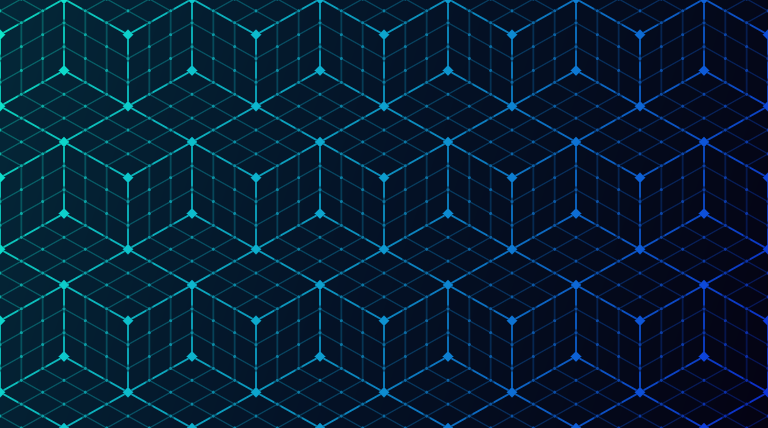
This pattern is drawn by a WebGL 1 fragment shader. Its source:

```glsl
precision highp float;

uniform vec2 u_resolution;

// Signed offset from the nearest multiple of a step
float offsetFrom(float value, float spacing) {
  return value - spacing * floor(value / spacing + 0.5);
}

// Share of a pixel covered by a line, so thin lines keep their weight
float lineCover(float dist, float halfWidth, float pixel) {
  float halfPixel = 0.5 * pixel;
  return max(0.0, min(dist + halfWidth, halfPixel) - max(dist - halfWidth, -halfPixel)) / pixel;
}

float fillCover(float dist, float pixel) {
  return clamp(0.5 - dist / pixel, 0.0, 1.0);
}

// Edge strokes thin out around the points at each third
float dashes(float along) {
  float gap = abs(offsetFrom(3.0 * along, 1.0));
  return mix(0.5, 1.0, smoothstep(0.1, 0.2, gap));
}

// Offset from the nearest lattice node, with the slant undone
vec2 nodeOffset(float across, float depth, float spacing) {
  float dx = offsetFrom(across, spacing);
  float dy = offsetFrom(depth, spacing) + 0.5 * dx;
  return vec2(dx, dy * 1.117);
}

vec3 threeStops(vec3 a, vec3 b, vec3 c, float t) {
  return t < 0.5 ? mix(a, b, 2.0 * t) : mix(b, c, 2.0 * t - 1.0);
}

void main() {
  // Twelve half cubes across; one vertical unit is one cube edge
  float pixel = 12.0 / u_resolution.x;
  vec2 p = gl_FragCoord.xy * pixel;
  vec2 uv = gl_FragCoord.xy / u_resolution;

  // Mirrored columns turn slanted edges into level lines
  float across = abs(mod(p.x, 2.0) - 1.0);
  float drop = -0.895 * p.y;
  float depth = drop - 0.5 * across;
  float rise = drop + 0.5 * across;

  // Upright faces alternate with a band of flat rhombi
  bool upright = mod(depth, 2.0) < 1.0;
  float crossing = upright ? across : rise;
  float crossScale = upright ? 1.0 : 0.975;
  float crossAlong = upright ? depth : across;

  // Teal to blue, falling towards the lower right
  float shade = clamp(0.86 * uv.x + 0.16 * (1.0 - uv.y), 0.0, 1.0);
  vec3 ground = threeStops(vec3(0.015, 0.155, 0.22), vec3(0.015, 0.07, 0.15),
                           vec3(0.015, 0.012, 0.075), shade);
  vec3 glow = threeStops(vec3(0.05, 0.91, 0.79), vec3(0.05, 0.61, 0.81),
                         vec3(0.05, 0.20, 0.86), shade);

  // Fine grid, three divisions per face
  float third = 1.0 / 3.0;
  float fineDepth = lineCover(abs(offsetFrom(depth, third)) * 0.975, 0.010, pixel);
  float fineCross = lineCover(abs(offsetFrom(crossing, third)) * crossScale,
                              upright ? 0.014 : 0.010, pixel);
  float ink = 0.34 * max(fineDepth, fineCross * (upright ? 0.8 : 1.0));

  // Cube edges
  float edgeDepth = lineCover(abs(offsetFrom(depth, 1.0)) * 0.975, 0.0145, pixel);
  float edgeCross = lineCover(abs(offsetFrom(crossing, 1.0)) * crossScale, 0.0145, pixel);
  ink = max(ink, 0.9 * edgeDepth * dashes(across));
  ink = max(ink, 0.9 * edgeCross * dashes(crossAlong));

  // Round dots on the grid, diamonds on the cube corners
  float dotDist = length(nodeOffset(across, depth, third)) - 0.024;
  vec2 corner = abs(nodeOffset(across, depth, 1.0));
  float diamondDist = (corner.x + corner.y - 0.083) * 0.707;
  ink = max(ink, 0.75 * fillCover(dotDist, pixel));
  ink = max(ink, fillCover(diamondDist, pixel));

  gl_FragColor = vec4(mix(ground, glow, ink), 1.0);
}
```
